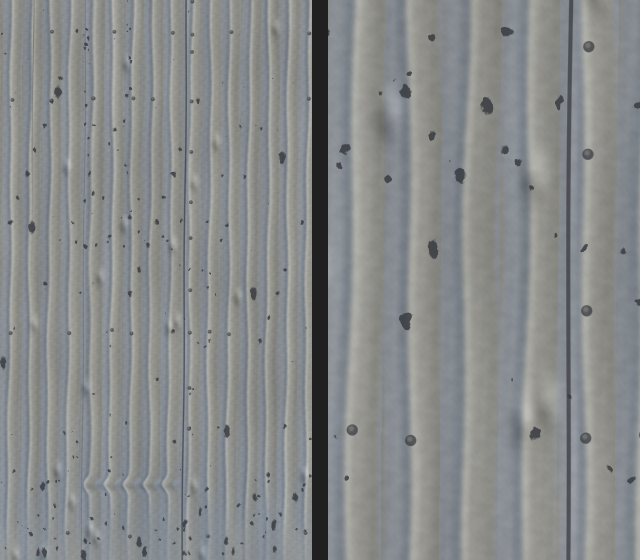
Left: the whole. Right: its middle third, enlarged.
Give the GLSL for this texture, as a WebGL 1 fragment shader.

```glsl
precision highp float;
uniform vec2 u_resolution;

const vec3 LIGHT = vec3(0.66, 0.66, 0.635);
const vec3 WARM = vec3(0.585, 0.582, 0.56);
const vec3 WARM_DARK = vec3(0.53, 0.53, 0.51);
const vec3 BLUE = vec3(0.53, 0.55, 0.575);
const vec3 BLUE_DARK = vec3(0.45, 0.48, 0.515);
const vec3 RUST = vec3(0.22, 0.23, 0.25);
const float RIDGES = 16.0;
const float SEAM_RIVETS = 11.5;
const vec4 RIVET_ROWS = vec4(0.94, 0.823, 0.407, 0.045);

float hash(vec2 p) {
  return fract(sin(dot(p, vec2(127.1, 311.7))) * 43758.5);
}

float bell(float x, float width) {
  x /= width;
  return exp(-x * x);
}

// Layered, rotated sines in place of value noise
float waves(vec2 p) {
  float sum = 0.0, amp = 0.5;
  for (int i = 0; i < 5; i++) {
    sum += amp * sin(p.x + 1.3 * sin(p.y + sum));
    p = mat2(1.2, 1.4, -1.4, 1.2) * p + 1.7;
    amp *= 0.6;
  }
  return sum;
}

// Cellular flakes: coverage of chipped coating
float chips(vec2 p, vec2 scale, float density, float aa) {
  p *= scale;
  float d = 1.0;
  for (int j = -1; j <= 1; j++) {
    for (int i = -1; i <= 1; i++) {
      vec2 cell = floor(p) + vec2(float(i), float(j));
      vec2 center = cell + 0.2 + 0.6 * vec2(hash(cell), hash(cell + 37.0));
      float radius = 0.45 * sqrt(max(0.0, 1.0 - hash(cell + 71.0) / density));
      if (radius > 0.0) d = min(d, length(p - center) - radius);
    }
  }
  float soft = aa * scale.x;
  return 1.0 - smoothstep(-soft, soft, d);
}

// One corrugation: bright crest, warm slope, blue valley
vec3 corrugation(float f) {
  vec3 col = mix(WARM, WARM_DARK, smoothstep(0.1, 0.42, f));
  col = mix(col, BLUE, smoothstep(0.42, 0.56, f));
  col = mix(col, BLUE_DARK, smoothstep(0.68, 0.9, f));
  return mix(col, LIGHT, bell(min(f, 1.0 - f), 0.09));
}

vec3 addRivet(vec3 col, vec2 d, float aa) {
  float disc = 1.0 - smoothstep(0.006 - aa, 0.006 + aa, length(d));
  float cap = 1.0 - smoothstep(0.001, 0.0045, length(d - vec2(-0.001, 0.0015)));
  return mix(mix(col, RUST, 0.75 * disc), WARM_DARK, 0.6 * cap);
}

vec3 addSeam(vec3 col, float d, float width, float strength, float aa) {
  float line = 1.0 - smoothstep(width - aa, width + aa, abs(d));
  col += 0.05 * strength * bell(d - 3.0 * width, 2.0 * width);
  return mix(col, RUST, strength * line);
}

float dent(vec2 d, vec2 size) {
  d /= size;
  return (d.x + d.y) * exp(-dot(d, d));
}

void main() {
  vec2 uv = gl_FragCoord.xy / u_resolution;
  vec2 p = gl_FragCoord.xy / u_resolution.x;
  float tall = u_resolution.y / u_resolution.x;
  float aa = 0.8 / u_resolution.x;
  float low = 1.0 - smoothstep(0.04, 0.3, uv.y);

  // Slightly leaning sheets, with a wider overlap at the left lap
  float x = uv.x + 0.014 * (1.0 - uv.y);
  float phase = x * RIDGES - 0.68 - 0.2 * smoothstep(0.22, 0.34, x);
  float id = floor(phase + 0.5);
  float wobble = 0.05 * sin(uv.y * 9.0 + id * 2.3) + 0.035 * sin(uv.y * 31.0 + id * 4.1);
  float buckle = 0.3 * bell(uv.y - 0.135, 0.012) * smoothstep(0.26, 0.29, x) * (1.0 - smoothstep(0.57, 0.6, x));
  vec3 col = corrugation(fract(phase + wobble + buckle));

  // Smeared foot, stains, tone per ridge and fine grain
  float smear = waves(vec2(x * 34.0, uv.y * 2.0));
  float foot = 1.0 - smoothstep(0.03, 0.12, uv.y + 0.04 * smear);
  col = mix(col, mix(BLUE, WARM, 0.5 + 0.8 * smear), 0.6 * foot);
  col += 0.016 * waves(vec2(x * 75.0, uv.y * 6.0)) + 0.016 * waves(p * 7.0);
  col += 0.02 * (hash(vec2(id, 5.0)) - 0.5) + 0.018 * waves(p * 190.0);
  col += vec3(-0.015, -0.003, 0.012) * low;

  // Dents gather toward the foot
  for (int i = 0; i < 22; i++) {
    float n = float(i);
    float h = hash(vec2(n, 3.0));
    vec2 center = vec2(hash(vec2(n, 9.0)), h * h * tall);
    col += 0.16 * dent(p - center, vec2(0.012, 0.022));
  }
  col += 0.1 * buckle * sin((uv.y - 0.135) * 250.0);

  // Sheet laps
  float sway = 0.0015 * sin(uv.y * 14.0);
  col = addSeam(col, x - 0.598 + sway, 0.0022, 0.75, aa);
  col = addSeam(col, x - 0.108 - sway, 0.0016, 0.4 * smoothstep(0.5, 0.9, uv.y), aa);
  col = addSeam(col, x - 0.275 + sway, 0.0015, 0.25, aa);

  // Small specks in columns, then larger flakes
  float high = smoothstep(0.5, 0.85, uv.y);
  float density = 0.016 + 0.025 * low + 0.3 * high * (bell(x - 0.28, 0.009) + bell(x - 0.412, 0.009));
  density += 0.06 * bell(uv.x - 0.43, 0.13) * bell(uv.y - 0.6, 0.05);
  vec2 ragged = p + 0.004 * vec2(waves(p * 110.0), waves(p.yx * 130.0));
  float worn = chips(ragged, vec2(75.0, 65.0), density, aa);
  worn = max(worn, chips(ragged + 3.0, vec2(46.0, 23.0), 0.006 + 0.035 * low, aa));
  col = mix(col, RUST, 0.85 * worn);

  // Rivets on crests in rows, and along the main lap
  float crest = (phase - id) / RIDGES;
  for (int i = 0; i < 4; i++) {
    vec2 key = vec2(id, float(i) + 11.0);
    float y = RIVET_ROWS[i] + 0.008 * (hash(key + 5.0) - 0.5);
    if (hash(key) > 0.7) col = addRivet(col, vec2(crest, (uv.y - y) * tall), aa);
  }
  float slot = floor(uv.y * SEAM_RIVETS);
  float rivetY = (slot + 0.3 + 0.4 * hash(vec2(slot, 2.0))) / SEAM_RIVETS;
  if (slot > 1.0) col = addRivet(col, vec2(x - 0.617, (uv.y - rivetY) * tall), aa);

  gl_FragColor = vec4(clamp(col, 0.0, 1.0), 1.0);
}
```
